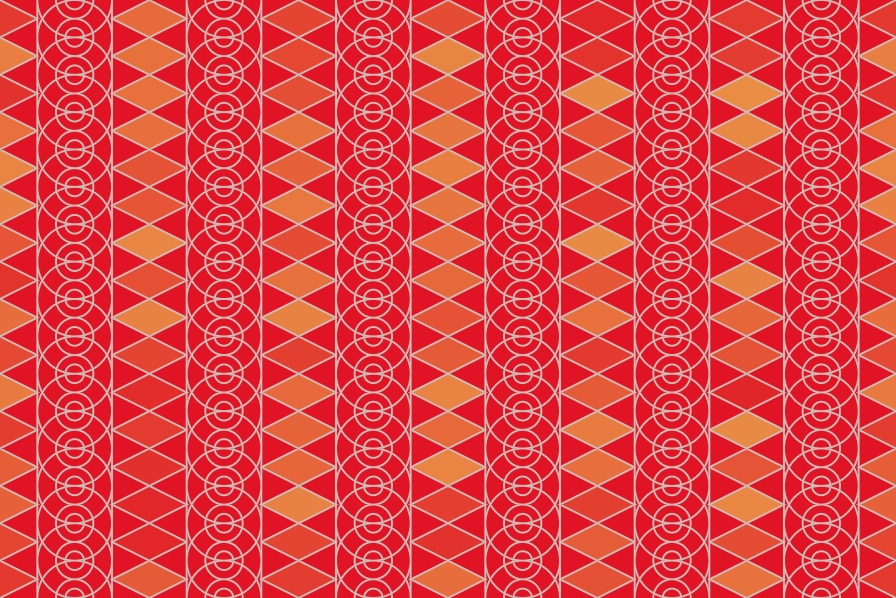
A Shadertoy shader for this pattern:

```glsl
#define COLUMNS 6.0
#define ROWS 16.0
#define PITCH 4.0          // column spacing, in row heights
#define LINE_WIDTH 0.052   // in row heights
#define RED vec3(0.878, 0.078, 0.145)
#define ORANGE vec3(0.915, 0.555, 0.27)
#define LINE_COLOR vec3(0.81, 0.73, 0.71)
#define TINT_MIN 0.14

float hash(vec2 p) {
    return fract(sin(dot(p, vec2(127.1, 311.7))) * 43758.5453);
}

// Signed distance to a diamond two rows wide and one row high
float diamond(vec2 p) {
    p = abs(p);
    return (p.x + 2.0 * p.y - 1.0) / sqrt(5.0);
}

// Distance to a chain of concentric rings, one centre per row
float ringChain(vec2 p) {
    p.y -= round(p.y);
    float d = 1e3;
    for (int row = -1; row <= 1; row++) {
        float r = length(p - vec2(0.0, float(row)));
        d = min(d, abs(r - 0.25));
        d = min(d, abs(r - 0.5));
        d = min(d, abs(r - 1.0));
    }
    return d;
}

float coverage(float d, float pixel) {
    return clamp(0.5 - d / pixel, 0.0, 1.0);
}

void mainImage(out vec4 fragColor, in vec2 fragCoord) {
    vec2 p = fragCoord / iResolution.xy * vec2(COLUMNS * PITCH, ROWS);
    float pixel = ROWS / iResolution.y;

    // Diamond columns sit on the cell edges, ring columns between them
    vec2 id = vec2(floor(p.x / PITCH + 0.5), floor(p.y));
    vec2 local = vec2(p.x - id.x * PITCH, fract(p.y) - 0.5);
    vec2 ringPos = vec2(mod(p.x, PITCH) - 0.5 * PITCH, p.y);

    // Each diamond takes its own tint, wrapped at the borders
    vec2 wrappedId = mod(id, vec2(COLUMNS, ROWS));
    float tint = mix(TINT_MIN, 1.0, hash(wrappedId + 3.0));
    float diamondDist = diamond(local);
    vec3 color = mix(RED, mix(RED, ORANGE, tint), coverage(diamondDist, pixel));

    // Outlines: diamonds, column borders and rings
    float lineDist = min(abs(diamondDist), abs(abs(local.x) - 1.0));
    lineDist = min(lineDist, ringChain(ringPos));
    color = mix(color, LINE_COLOR, coverage(lineDist - 0.5 * LINE_WIDTH, pixel));

    fragColor = vec4(color, 1.0);
}
```
